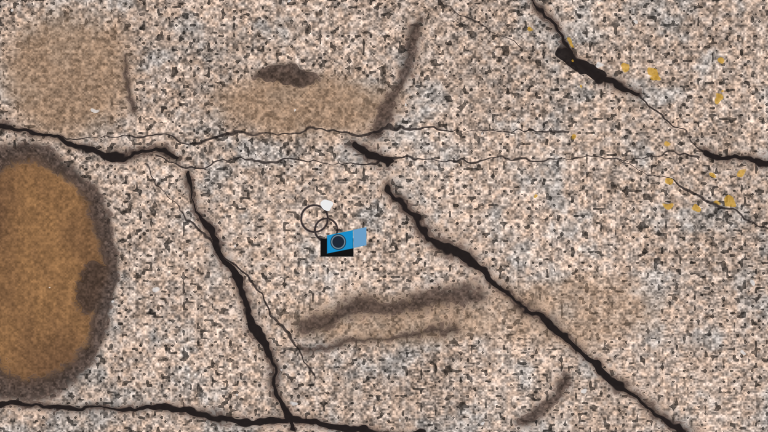
Write a WebGL 1 fragment shader that draws this texture.

```glsl
precision highp float;
// Sunlit pink granite with dark cracks, brown stains, lichen and a small blue compass.
uniform vec2 u_resolution;

float hash(vec2 p) {
  return fract(sin(dot(p, vec2(127.1, 311.7))) * 43758.5453);
}

float noise(vec2 p) {
  vec2 i = floor(p), f = fract(p);
  f = f * f * (3.0 - 2.0 * f);
  return mix(mix(hash(i), hash(i + vec2(1.0, 0.0)), f.x),
             mix(hash(i + vec2(0.0, 1.0)), hash(i + 1.0), f.x), f.y);
}

float fbm(vec2 p) {
  float sum = 0.0, amp = 0.53;
  for (int i = 0; i < 4; i++) {
    sum += amp * noise(p);
    p = p * 2.1 + 17.3;
    amp *= 0.5;
  }
  return sum;
}

float segment(vec2 p, vec2 a, vec2 b) {
  vec2 ab = b - a;
  return length(p - a - ab * clamp(dot(p - a, ab) / dot(ab, ab), 0.0, 1.0));
}

// Bent line through four points
float bent(vec2 p, vec2 a, vec2 b, vec2 c, vec2 d) {
  return min(segment(p, a, b), min(segment(p, b, c), segment(p, c, d)));
}

float blob(vec2 p, vec2 center, vec2 radius) {
  return 1.0 - smoothstep(0.55, 1.15, length((p - center) / radius));
}

float box(vec2 p, vec2 center, vec2 halfSize) {
  vec2 d = abs(p - center) - halfSize;
  return max(d.x, d.y);
}

float fill(float d) {
  float px = 0.8 / u_resolution.y;
  return 1.0 - smoothstep(-px, px, d);
}

void main() {
  // Height is 1 and y runs downwards
  vec2 p = vec2(gl_FragCoord.x, u_resolution.y - gl_FragCoord.y) / u_resolution.y;
  vec2 warp = vec2(fbm(p * 11.0), fbm(p * 11.0 + 40.0)) - 0.5;
  vec2 q = p + 0.05 * warp + 0.008 * (vec2(noise(p * 70.0), noise(p * 70.0 + 9.0)) - 0.5);

  // Crystal grain
  float grain = 0.55 * noise(p * 135.0) + 0.45 * noise(p * 270.0 + 5.0);
  float patches = fbm(p * 6.0 + 3.0);
  float tone = 0.72 + 0.85 * (grain - 0.5) + 0.22 * (patches - 0.5);
  vec3 col = tone * mix(vec3(1.0, 0.91, 0.85), vec3(1.0, 0.86, 0.76), noise(p * 90.0 + 31.0));
  col = mix(col, vec3(dot(col, vec3(0.33))), 0.5 * smoothstep(0.5, 0.75, fbm(p * 14.0 + 70.0)));
  col *= 1.0 - 0.5 * smoothstep(0.72, 0.85, noise(p * 120.0 + 60.0));

  // Smooth brown stains
  float brown = max(blob(q, vec2(0.70, 0.24), vec2(0.24, 0.09)), blob(q, vec2(0.15, 0.17), vec2(0.18, 0.16)));
  brown = max(brown, 0.55 * blob(q, vec2(1.32, 0.72), vec2(0.24, 0.09)));
  brown = max(brown, 0.7 * blob(q, vec2(0.92, 0.74), vec2(0.3, 0.07)));
  col = mix(col, vec3(0.63, 0.51, 0.41) * (0.72 + 0.5 * grain), 0.75 * brown);

  // Rusty basin at the left with a dark rim
  float basin = length((q - vec2(0.06, 0.63)) / vec2(0.19, 0.27));
  vec3 rust = mix(vec3(0.42, 0.31, 0.23), vec3(0.66, 0.49, 0.32), fbm(q * vec2(14.0, 6.0)));
  col = mix(col, rust * (0.75 + 0.45 * grain), 1.0 - smoothstep(0.85, 1.05, basin));

  // Speckled black growth along rims and hollows
  float growth = exp(-pow((basin - 1.0) / 0.14, 2.0));
  growth = max(growth, blob(q, vec2(0.22, 0.66), vec2(0.06, 0.07)));
  growth = max(growth, exp(-bent(q, vec2(0.97, 0.06), vec2(0.95, 0.14), vec2(0.90, 0.22), vec2(0.86, 0.31)) / 0.022));
  growth = max(growth, exp(-bent(q, vec2(0.70, 0.75), vec2(0.84, 0.71), vec2(0.98, 0.70), vec2(1.12, 0.68)) / 0.024));
  growth = max(growth, 0.8 * exp(-segment(q, vec2(0.70, 0.81), vec2(1.06, 0.76)) / 0.02));
  growth = max(growth, exp(-segment(q, vec2(1.22, 0.98), vec2(1.31, 0.87)) / 0.018));
  growth = max(growth, 0.8 * exp(-segment(q, vec2(0.29, 0.13), vec2(0.30, 0.25)) / 0.018));
  growth = max(growth, blob(q, vec2(0.66, 0.17), vec2(0.09, 0.03)));

  // Main cracks, then hairline cracks
  float wide = bent(q, vec2(0.90, 0.43), vec2(1.02, 0.56), vec2(1.18, 0.68), vec2(1.60, 1.02));
  wide = min(wide, bent(q, vec2(0.43, 0.39), vec2(0.50, 0.55), vec2(0.57, 0.70), vec2(0.68, 1.0)));
  wide = min(wide, bent(q, vec2(1.22, -0.02), vec2(1.33, 0.12), vec2(1.40, 0.19), vec2(1.48, 0.215)));
  wide = min(wide, bent(q, vec2(-0.02, 0.93), vec2(0.35, 0.94), vec2(0.58, 0.97), vec2(0.98, 1.0)));
  wide = min(wide, bent(q, vec2(-0.02, 0.30), vec2(0.14, 0.31), vec2(0.24, 0.35), vec2(0.40, 0.36)));
  wide = min(wide, min(segment(q, vec2(0.82, 0.33), vec2(0.88, 0.38)), segment(q, vec2(1.64, 0.345), vec2(1.79, 0.38))));
  float thin = bent(q, vec2(0.1, 0.31), vec2(0.42, 0.315), vec2(0.86, 0.305), vec2(1.32, 0.295));
  thin = min(thin, bent(q, vec2(0.35, 0.375), vec2(0.88, 0.375), vec2(1.42, 0.36), vec2(1.62, 0.36)));
  thin = min(thin, bent(q, vec2(0.32, 0.39), vec2(0.48, 0.54), vec2(0.61, 0.69), vec2(0.72, 0.87)));
  thin = min(thin, bent(q, vec2(0.97, -0.01), vec2(1.16, 0.08), vec2(1.18, 0.10), vec2(1.19, 0.11)));
  thin = min(thin, min(segment(q, vec2(1.42, 0.36), vec2(1.79, 0.54)), segment(q, vec2(1.48, 0.215), vec2(1.64, 0.345))));
  growth = max(growth, 0.95 * exp(-wide / 0.018));
  float speckle = smoothstep(0.35, 0.75, growth + 0.7 * (grain - 0.5) + 0.5 * (patches - 0.5));
  col = mix(col, vec3(0.27, 0.22, 0.20) * (0.6 + 0.8 * grain), 0.8 * speckle);
  float opening = 0.001 + 0.009 * noise(p * 13.0 + 8.0);
  float dark = max(fill(wide - opening), 0.8 * fill(thin - 0.35 * opening));
  dark = max(dark, fill(segment(q, vec2(1.31, 0.12), vec2(1.40, 0.185)) - 0.016));
  col = mix(col, vec3(0.13, 0.11, 0.11), 0.92 * dark);

  // Scattered yellow lichen and pale chips
  for (int i = 0; i < 20; i++) {
    float k = float(i);
    vec2 at = vec2(1.2 + 0.55 * hash(vec2(k, 1.0)), 0.06 + 0.45 * hash(vec2(k, 2.0)));
    float size = 0.003 + 0.009 * hash(vec2(k, 3.0));
    col = mix(col, vec3(0.80, 0.61, 0.22), 0.75 * fill(length(q - at) - size));
    at = vec2(1.78 * hash(vec2(k, 4.0)), hash(vec2(k, 5.0)));
    col = mix(col, vec3(0.88, 0.86, 0.85), 0.8 * fill(length(q - at) - 0.6 * size));
  }

  // Compass with cord, tag, shadow, lid and dial
  float cord = min(abs(length(p - vec2(0.728, 0.506)) - 0.031), abs(length(p - vec2(0.755, 0.532)) - 0.026));
  col = mix(col, vec3(0.14, 0.12, 0.13), 0.85 * fill(cord - 0.0022));
  col = mix(col, vec3(0.92), fill(length(q - vec2(0.762, 0.478)) - 0.014));
  col = mix(col, vec3(0.08), fill(box(p, vec2(0.780, 0.573), vec2(0.038, 0.021))));
  vec2 s = p + vec2(0.0, 0.2 * (p.x - 0.787));
  col = mix(col, vec3(0.10, 0.55, 0.78), fill(box(s, vec2(0.787, 0.560), vec2(0.030, 0.021))));
  col = mix(col, vec3(0.42, 0.62, 0.78), fill(box(s, vec2(0.833, 0.559), vec2(0.015, 0.021))));
  col = mix(col, vec3(0.12, 0.16, 0.22), fill(length(p - vec2(0.783, 0.560)) - 0.018));
  col = mix(col, vec3(0.45, 0.53, 0.58), fill(abs(length(p - vec2(0.783, 0.560)) - 0.015) - 0.0015));
  gl_FragColor = vec4(clamp(col, 0.0, 1.0), 1.0);
}
```
